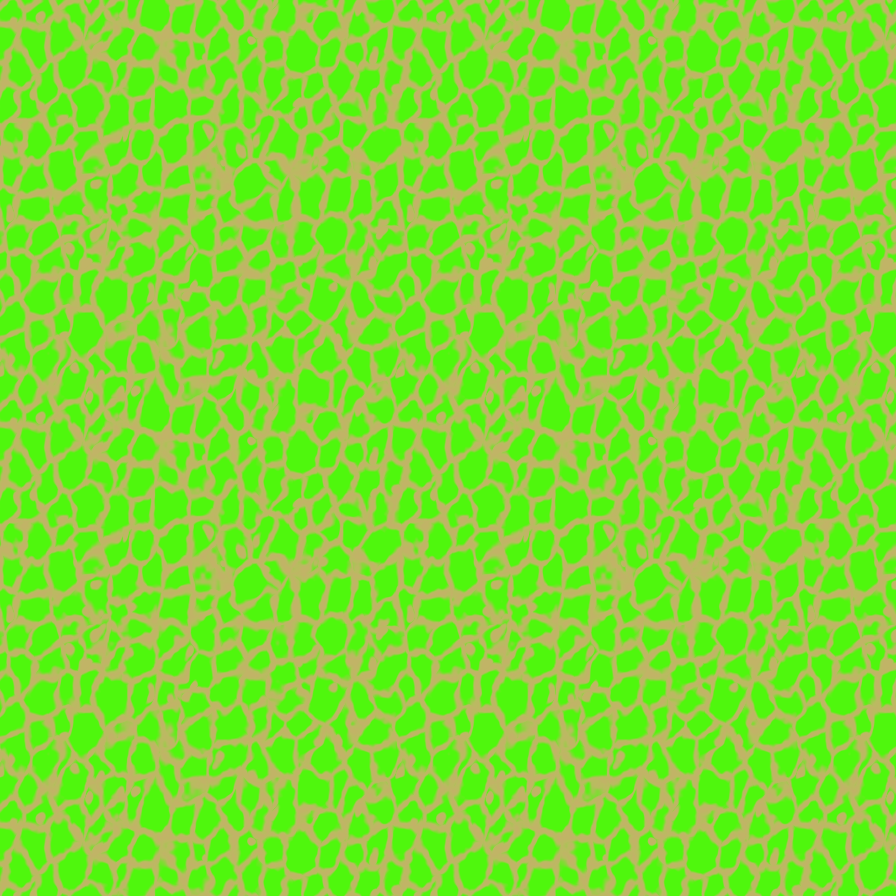
A Shadertoy shader for this pattern:

```glsl
const vec3 SPOT_GREEN = vec3(0.31, 0.97, 0.05);
const vec3 GROUND_OLIVE = vec3(0.73, 0.73, 0.38);
const vec3 GROUND_TAN = vec3(0.755, 0.705, 0.40);
const vec2 GRID = vec2(15.0, 13.0);   // spots per repeat
const float TILE = 0.447;             // repeat size on the canvas
const float GAP = 0.20;               // band between spots, in cells
const float TILT = 0.4;               // lean of the spots, in radians

float hash(vec2 p, float seed) {
    vec3 q = fract(vec3(p.xyx + seed * 17.3) * vec3(0.1031, 0.1030, 0.0973));
    q += dot(q, q.yzx + 33.33);
    return fract((q.x + q.y) * q.z);
}

// Value noise that wraps after the given period
float noise(vec2 p, vec2 period, float seed) {
    vec2 i = floor(p), f = fract(p);
    vec2 u = f * f * (3.0 - 2.0 * f);
    float a = hash(mod(i, period), seed);
    float b = hash(mod(i + vec2(1, 0), period), seed);
    float c = hash(mod(i + vec2(0, 1), period), seed);
    float d = hash(mod(i + vec2(1, 1), period), seed);
    return mix(mix(a, b, u.x), mix(c, d, u.x), u.y);
}

// Squeeze across the leaning axis, so that spots grow along it
vec2 lean(vec2 d, float angle) {
    vec2 axis = vec2(sin(angle), cos(angle));
    return vec2(dot(d, vec2(axis.y, -axis.x)) * 1.12, dot(d, axis) * 0.87);
}

// Weighted cells: positive inside a spot, negative in the bands
float spotField(vec2 p, vec2 grid, float gap) {
    vec2 base = floor(p), nearest = vec2(0), owner = vec2(0);
    float first = 9.0, second = 9.0;
    for (int y = -2; y <= 2; y++) {
        for (int x = -2; x <= 2; x++) {
            vec2 cell = base + vec2(x, y);
            vec2 id = mod(cell, grid);
            vec2 jitter = vec2(hash(id, 1.0), hash(id, 2.0)) - 0.5;
            vec2 d = lean(p - cell - 0.5 - 0.85 * jitter, TILT);
            float dist = length(d) - 0.34 * hash(id, 3.0);
            if (dist < first) {
                second = first;
                first = dist;
                nearest = d;
                owner = id;
            } else {
                second = min(second, dist);
            }
        }
    }
    float field = second - first - gap;

    // Bite a notch out of some spots
    if (hash(owner, 4.0) < 0.35) {
        float turn = 6.2832 * hash(owner, 5.0);
        vec2 notch = 0.34 * vec2(cos(turn), sin(turn));
        field = min(field, 2.0 * (length(nearest - notch) - 0.2));
    }
    return field;
}

void mainImage(out vec4 fragColor, in vec2 fragCoord) {
    vec2 uv = fragCoord / iResolution.y;
    vec2 p = uv / TILE * GRID;

    // Uneven outlines: broad warp, then fine ragged edge
    vec2 warp = vec2(noise(p * 2.0, GRID * 2.0, 6.0),
                     noise(p * 2.0, GRID * 2.0, 7.0)) - 0.5;
    float ragged = noise(p * 5.0, GRID * 5.0, 8.0) - 0.5;
    float field = spotField(p + 0.3 * warp, GRID, GAP) + 0.2 * ragged;

    // Field to canvas distance, then a soft edge
    float dist = 0.5 * field * TILE / 14.0;
    float edge = max(0.0017, 0.75 / iResolution.y);
    float spot = smoothstep(-edge, edge, dist);

    // Ground turns tan away from the spots
    vec3 ground = mix(GROUND_OLIVE, GROUND_TAN, smoothstep(0.0015, 0.0035, -dist));
    fragColor = vec4(mix(ground, SPOT_GREEN, spot), 1.0);
}
```
